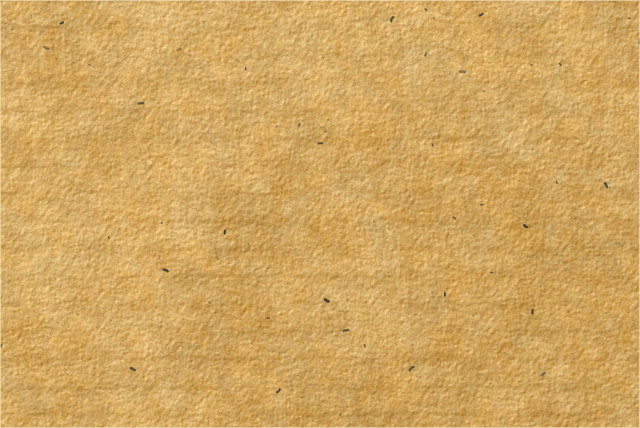
Reproduce this texture procedurally as a Shadertoy shader.

```glsl
const vec3 SHADE = vec3(0.73, 0.555, 0.27);
const vec3 LIGHT = vec3(0.92, 0.77, 0.50);
const vec3 FIBRE = vec3(0.70, 0.47, 0.17);
const vec3 HAIR  = vec3(0.42, 0.33, 0.17);
const vec3 SPECK = vec3(0.20, 0.20, 0.16);
const vec3 CHIP  = vec3(0.96, 0.83, 0.55);
const vec3 RIM   = vec3(0.95, 0.90, 0.80);
const vec3 TINT  = vec3(0.022, -0.010, -0.050);

const float MEAN_TONE = 0.48;
const float COARSE_GRAIN = 135.0;   // grains per canvas height
const float FINE_GRAIN = 215.0;
const float GRAIN_CONTRAST = 0.56;
const float MOTTLE_CONTRAST = 0.30;
const float FLUTES = 15.5;          // ridges per canvas height
const float FLUTE_DEPTH = 0.17;
const float RIM_WIDTH = 0.003;
const mat2 TURN = mat2(0.8, 0.6, -0.6, 0.8);

float hash(vec2 p) {
    vec3 q = fract(p.xyx * 0.1031);
    q += dot(q, q.yzx + 33.33);
    return fract((q.x + q.y) * q.z);
}

float noise(vec2 p) {
    vec2 i = floor(p), f = fract(p);
    f = f * f * (3.0 - 2.0 * f);
    return mix(mix(hash(i), hash(i + vec2(1, 0)), f.x),
               mix(hash(i + vec2(0, 1)), hash(i + vec2(1, 1)), f.x), f.y);
}

// Surface slope towards the light, on a turned grid to hide its axes
float relief(vec2 p, mat2 turn) {
    vec2 toLight = turn * vec2(-0.25, 0.3);
    p = turn * p;
    return noise(p - toLight) - noise(p + toLight);
}

// Scattered bent strokes; half length and half width are in cells
float strokes(vec2 p, float cells, float density, vec2 size, float bend, float seed) {
    float soft = 0.7 * cells / iResolution.y;
    float cover = 0.0;
    p *= cells;
    vec2 home = floor(p);
    for (int y = -1; y <= 1; y++)
    for (int x = -1; x <= 1; x++) {
        vec2 cell = home + vec2(x, y);
        vec2 key = cell + seed;
        if (hash(key) > density) continue;
        vec2 q = p - cell - vec2(hash(key + 17.3), hash(key + 41.7));
        float angle = 6.2832 * hash(key + 73.1);
        float c = cos(angle), s = sin(angle);
        q = vec2(c * q.x + s * q.y, c * q.y - s * q.x);
        q.y += bend * (hash(key + 97.9) - 0.5) * q.x * q.x;
        float grow = hash(key + 131.3);
        vec2 extent = size * mix(0.4, 1.4, grow * grow);
        float d = length(vec2(max(abs(q.x) - extent.x, 0.0), q.y)) - extent.y;
        float strength = mix(0.5, 1.0, hash(key + 157.9));
        cover = max(cover, strength * (1.0 - smoothstep(-soft, soft, d)));
    }
    return cover;
}

// Faint broken horizontal lines where the flutes show through
float flutes(vec2 p) {
    float y = p.y * FLUTES + 0.12 * (noise(p * vec2(5.0, 20.0)) - 0.5);
    float d = abs(fract(y) - 0.5);
    float broken = smoothstep(0.3, 0.8, noise(vec2(p.x * 9.0, floor(y) * 7.3)));
    float line = 1.0 - smoothstep(0.02, 0.10, d);
    float swell = 1.0 - smoothstep(0.0, 0.5, d);
    return line * broken + 0.5 * swell;
}

void mainImage(out vec4 fragColor, in vec2 fragCoord) {
    vec2 p = fragCoord / iResolution.y;
    vec2 size = iResolution.xy / iResolution.y;

    // Grain
    float tone = MEAN_TONE;
    tone += GRAIN_CONTRAST * relief(p * COARSE_GRAIN, TURN);
    tone += 0.8 * GRAIN_CONTRAST * relief(p * FINE_GRAIN + 37.0, TURN * TURN);
    tone += 0.3 * GRAIN_CONTRAST * (noise(TURN * p * 300.0 + 11.0) - 0.5);

    // Mottling, uneven light and flutes
    tone += MOTTLE_CONTRAST * (noise(TURN * p * 70.0 + 51.0) - 0.5);
    tone += MOTTLE_CONTRAST * (noise(TURN * p * 32.0 + 5.0) - 0.5);
    tone += 0.7 * MOTTLE_CONTRAST * (noise(TURN * p * 11.0 + 29.0) - 0.5);
    tone += 0.7 * MOTTLE_CONTRAST * (noise(TURN * p * 4.0 + 23.0) - 0.5);
    tone += 0.12 * (p.y - 0.5) - 0.10 * (p.x / size.x - 0.5);
    tone -= FLUTE_DEPTH * (flutes(p) - 0.3);
    vec3 color = mix(SHADE, LIGHT, tone);
    color += TINT * (noise(TURN * p * 75.0 + 71.0) + noise(TURN * p * 20.0 + 3.0) - 1.0);

    // Fibres and hairs in the pulp
    color = mix(color, FIBRE, 0.50 * strokes(p, 34.0, 0.55, vec2(0.26, 0.035), 6.0, 3.0));
    color = mix(color, FIBRE, 0.42 * strokes(p, 55.0, 0.45, vec2(0.24, 0.07), 5.0, 211.0));
    color = mix(color, HAIR, 0.50 * strokes(p, 12.0, 0.35, vec2(0.10, 0.011), 12.0, 307.0));

    // Pale chips and dark specks
    color = mix(color, CHIP, 0.80 * strokes(p, 12.0, 0.16, vec2(0.04, 0.034), 2.0, 401.0));
    color = mix(color, SPECK, 0.95 * strokes(p, 12.0, 0.24, vec2(0.045, 0.028), 6.0, 503.0));

    // Thin pale rim
    vec2 inset = min(p, size - p);
    float rim = 1.0 - smoothstep(0.3 * RIM_WIDTH, RIM_WIDTH, min(inset.x, inset.y));
    color = mix(color, RIM, 0.6 * rim);

    fragColor = vec4(clamp(color, 0.0, 1.0), 1.0);
}
```
